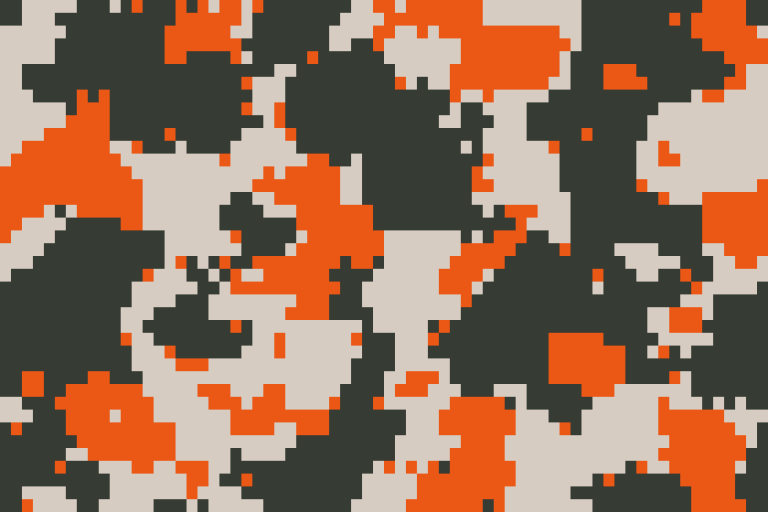
Write a Shadertoy shader that draws this pattern.

```glsl
const vec3 DARK = vec3(0.21, 0.23, 0.20);
const vec3 SAND = vec3(0.84, 0.80, 0.76);
const vec3 ORANGE = vec3(0.92, 0.34, 0.08);

const vec2 GRID = vec2(70.0, 40.0);   // blocks across and up the canvas
const float STRETCH = 1.5;            // horizontal cycles per vertical cycle
const int WAVES = 30;                 // sines in each field
const float FREQ_RANGE = 6.0;         // finest over coarsest frequency
const float FALLOFF = 0.8;            // amplitude loss with frequency
const float LAND_FREQ = 1.6;          // coarsest cycles per canvas height
const float PATCH_FREQ = 2.0;
const float LAND_LEVEL = 0.03;        // dark lies below this
const float PATCH_LEVEL = 0.73;       // orange lies above this
const float PATCH_BIAS = 0.4;         // pull of orange towards sand
const float JITTER = 0.5;             // raggedness of the borders
const float SPECK_BAND = 0.25;        // border width that carries specks
const float SPECK_SHARE = 0.12;
const float GOLDEN_ANGLE = 2.39996;
const float TAU = 6.28319;

float hash(vec2 p) {
    p = fract(p * vec2(0.1031, 0.1137) + 0.071);
    p += dot(p, p.yx + 33.33);
    return fract((p.x + p.y) * p.x * 17.3);
}

// Layered sines with whole cycles per canvas: zero mean, unit variance
float waveField(vec2 uv, float baseFreq, float seed) {
    float sum = 0.0, energy = 0.0;
    for (int i = 0; i < WAVES; i++) {
        float n = float(i);
        float scale = pow(FREQ_RANGE, n / float(WAVES - 1));
        float angle = n * GOLDEN_ANGLE + seed;
        vec2 cycles = round(baseFreq * scale * vec2(STRETCH * cos(angle), sin(angle)));
        float amplitude = pow(scale, -FALLOFF);
        float phase = hash(vec2(n * 7.0 + 3.0, seed * 31.0));
        sum += amplitude * cos(TAU * (dot(cycles, uv) + phase));
        energy += 0.5 * amplitude * amplitude;
    }
    return sum * inversesqrt(energy);
}

vec3 blockColor(vec2 cell) {
    vec2 uv = (cell + 0.5) / GRID;
    float land = waveField(uv, LAND_FREQ, 1.7);
    float patches = waveField(uv, PATCH_FREQ, 4.3);
    patches = mix(patches * sqrt(1.0 - PATCH_BIAS * PATCH_BIAS), patches, 0.0)
            + PATCH_BIAS * land;

    // Ragged borders
    land += JITTER * (hash(cell + 11.0) - 0.5);
    patches += JITTER * (hash(cell + 47.0) - 0.5);

    // Single orange blocks along the border of dark and sand
    bool speck = abs(land) < SPECK_BAND && hash(cell + 83.0) < SPECK_SHARE;

    if (speck || patches > PATCH_LEVEL) return ORANGE;
    return land < LAND_LEVEL ? DARK : SAND;
}

void mainImage(out vec4 fragColor, in vec2 fragCoord) {
    vec2 pos = fragCoord / iResolution.xy * GRID - 0.5;
    vec2 cell = floor(pos);

    // Blend neighbouring blocks over one pixel at their shared edge
    vec2 blockPixels = iResolution.xy / GRID;
    vec2 blend = clamp((pos - cell - 0.5) * blockPixels + 0.5, 0.0, 1.0);
    vec3 lower = mix(blockColor(cell), blockColor(cell + vec2(1.0, 0.0)), blend.x);
    vec3 upper = mix(blockColor(cell + vec2(0.0, 1.0)), blockColor(cell + 1.0), blend.x);
    fragColor = vec4(mix(lower, upper, blend.y), 1.0);
}
```
